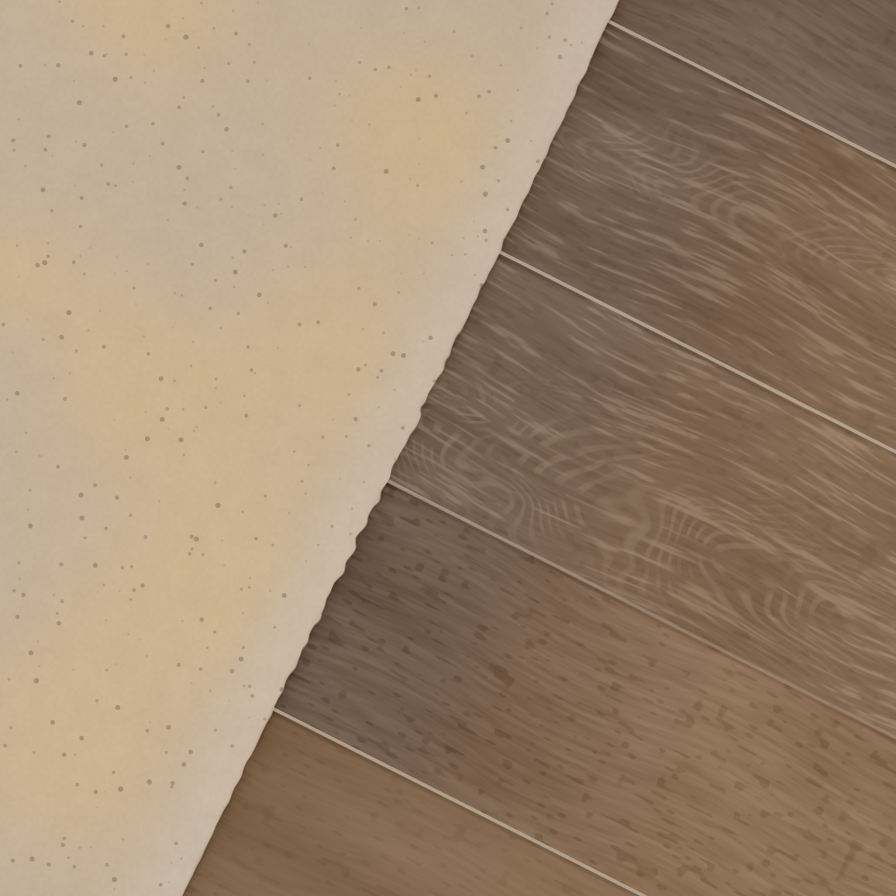
Reproduce this texture procedurally as a WebGL 2 fragment shader.

```glsl
#version 300 es
precision highp float;
// Pale speckled stone slab meeting oak planks along a slanted, slightly chipped edge.

#define EDGE_BASE 0.203
#define EDGE_SLOPE 0.488
#define SEAM_SLOPE 0.505
#define SEAM_START 0.363
#define PLANK_PITCH 0.3188
#define SEAM_WIDTH 0.0016
#define RING_FREQ 46.0
#define PIT_DENSITY 65.0
#define GRAIN_CONTRAST 0.085

uniform vec2 u_resolution;
out vec4 fragColor;

// Warm stains on the stone: centre x, y and radius
const vec3 STAINS[7] = vec3[7](
  vec3(0.17, 0.99, 0.11), vec3(0.47, 0.85, 0.12), vec3(0.36, 0.60, 0.13),
  vec3(0.14, 0.58, 0.11), vec3(0.25, 0.36, 0.15), vec3(0.08, 0.18, 0.14),
  vec3(0.01, 0.70, 0.07));

vec2 hash2(vec2 p) {
  vec3 q = fract(p.xyx * vec3(0.1031, 0.1030, 0.0973));
  q += dot(q, q.yzx + 33.33);
  return fract((q.xx + q.yz) * q.zy);
}

float noise(vec2 p) {
  vec2 i = floor(p), f = fract(p);
  f = f * f * (3.0 - 2.0 * f);
  return mix(mix(hash2(i).x, hash2(i + vec2(1, 0)).x, f.x),
             mix(hash2(i + vec2(0, 1)).x, hash2(i + vec2(1, 1)).x, f.x), f.y);
}

// Sparse cellular pits, each cell holding at most one dot
float pits(vec2 p, float px) {
  vec2 g = p * PIT_DENSITY, cell = floor(g);
  float sum = 0.0;
  for (int k = 0; k < 9; k++) {
    vec2 c = cell + vec2(k % 3 - 1, k / 3 - 1);
    vec2 rnd = hash2(c + 17.0), kind = hash2(c + 91.0);
    float radius = mix(0.06, 0.17, kind.y * kind.y);
    float soft = px * PIT_DENSITY;
    float dot1 = 1.0 - smoothstep(radius - soft * 0.5, radius + soft, length(g - c - rnd));
    sum += dot1 * step(0.78, kind.x) * mix(0.3, 1.0, kind.y);
  }
  return min(sum, 1.0);
}

vec3 stone(vec2 p, float edge, float px) {
  float warm = 0.0;
  for (int i = 0; i < 7; i++) {
    vec2 d = (p - STAINS[i].xy) / STAINS[i].z;
    warm += exp(-dot(d, d));
  }
  warm = clamp(warm + 0.35 * (noise(p * 9.0) - 0.5), 0.0, 1.0);
  vec3 col = mix(vec3(0.762, 0.688, 0.605), vec3(0.795, 0.700, 0.565), warm);
  col = mix(col, vec3(0.785, 0.720, 0.650), 0.8 * smoothstep(-0.085, -0.015, edge));
  col += 0.018 * (0.5 - p.y) * smoothstep(0.0, 0.4, p.x);
  col += 0.014 * (noise(p * 260.0) - 0.5) + 0.012 * (noise(p * 45.0) - 0.5);
  return mix(col, vec3(0.50, 0.43, 0.37), 0.55 * pits(p, px));
}

// Nested growth rings: w runs along and across the plank
float rings(vec2 w, vec2 centre, float stretch, float spread) {
  vec2 q = w - centre;
  vec2 warp = vec2(noise(w * vec2(13, 26)), noise(w * vec2(9, 22) + 40.0)) - 0.5;
  q += warp * vec2(0.11, 0.035);
  float h = length(q * vec2(1.0, stretch)) * RING_FREQ;
  float crest = smoothstep(0.45, 0.95, 0.5 + 0.5 * sin(6.2832 * h));
  float broken = smoothstep(0.15, 0.65, noise(w * vec2(35, 70)));
  return crest * broken * exp(-pow((w.y - centre.y) / spread, 2.0));
}

vec3 wood(vec2 p, float edge, float px) {
  float row = (p.y + SEAM_SLOPE * p.x - SEAM_START) / PLANK_PITCH;
  float plank = floor(row);
  vec2 along = normalize(vec2(1.0, -SEAM_SLOPE));
  vec2 w = vec2(dot(p, along), dot(p, vec2(-along.y, along.x)));

  // Tone of each plank, warmer away from the stone
  float far = smoothstep(0.0, 0.5, edge);
  vec3 col = mix(vec3(0.455, 0.372, 0.316), vec3(0.510, 0.405, 0.312), far);
  if (plank < 0.0) col = mix(vec3(0.505, 0.405, 0.310), vec3(0.550, 0.440, 0.335), far);
  else if (plank < 1.0) col = mix(vec3(0.435, 0.355, 0.300), vec3(0.555, 0.440, 0.335), far);
  else if (plank > 2.0) col = vec3(0.455, 0.372, 0.312);
  col += 0.045 * (noise(w * vec2(5, 16) + plank * 7.0) - 0.5);

  // Fine streaks, thinned out where rings show
  vec2 s = w + vec2(plank * 3.7, 0.006 * sin(w.x * 17.0 + plank * 2.0));
  float streak = 0.6 * noise(s * vec2(16, 210)) + 0.4 * noise(s * vec2(45, 400) + 9.0);
  float figured = step(0.5, plank) * step(plank, 2.5);
  float amount = plank < 0.0 ? 0.45 : 1.0;
  col += amount * GRAIN_CONTRAST * (streak - 0.5);
  float pale = smoothstep(0.58, 0.80, streak) * figured;
  col += 0.055 * pale * vec3(1.0, 1.02, 0.92);

  // Ring figure on the two middle planks
  float figure = 0.0;
  if (plank == 1.0) figure = rings(w, vec2(0.722, 0.693), 2.4, 0.085);
  if (plank == 2.0) figure = 0.8 * rings(w, vec2(0.60, 1.060), 3.4, 0.040);
  col = mix(col, vec3(0.590, 0.505, 0.420), 0.48 * figure);

  // Short dark pores
  float pore = smoothstep(0.70, 0.88, noise(w * vec2(75, 190) + 5.0));
  col -= pore * (plank == 0.0 ? 0.050 : 0.022);
  col -= 0.07 * exp(-edge / 0.010) + 0.02 * exp(-edge / 0.06);

  // Pale joint with a dark lower lip
  float seam = floor(row + 0.5);
  float d = (row - seam) * PLANK_PITCH * along.x;
  col -= 0.07 * exp(-pow((d + 0.004) / 0.0025, 2.0));
  float joint = 1.0 - smoothstep(SEAM_WIDTH - px * 0.5, SEAM_WIDTH + px, abs(d));
  float strength = seam == 1.0 ? mix(0.65, 0.30, far) : 0.85;
  return mix(col, vec3(0.725, 0.670, 0.610), joint * strength);
}

void main() {
  vec2 p = gl_FragCoord.xy / u_resolution;
  float px = 1.0 / min(u_resolution.x, u_resolution.y);
  float bow = 0.006 * sin(3.1416 * p.y) * p.y;
  float edge = (p.x - EDGE_BASE - EDGE_SLOPE * p.y - bow) * inversesqrt(1.0 + EDGE_SLOPE * EDGE_SLOPE);

  // Chips are strongest midway along the edge
  float rough = mix(0.002, 0.007, exp(-pow((p.y - 0.45) / 0.22, 2.0)));
  float chipped = edge + rough * (noise(p * 75.0) - 0.5);
  float isWood = smoothstep(-px, px, chipped);
  vec3 col = mix(stone(p, edge, px), wood(p, max(edge, 0.0), px), isWood);
  col -= 0.07 * exp(-pow(chipped / 0.0025, 2.0)) * noise(p * 40.0 + 3.0);
  fragColor = vec4(clamp(col, 0.0, 1.0), 1.0);
}
```
